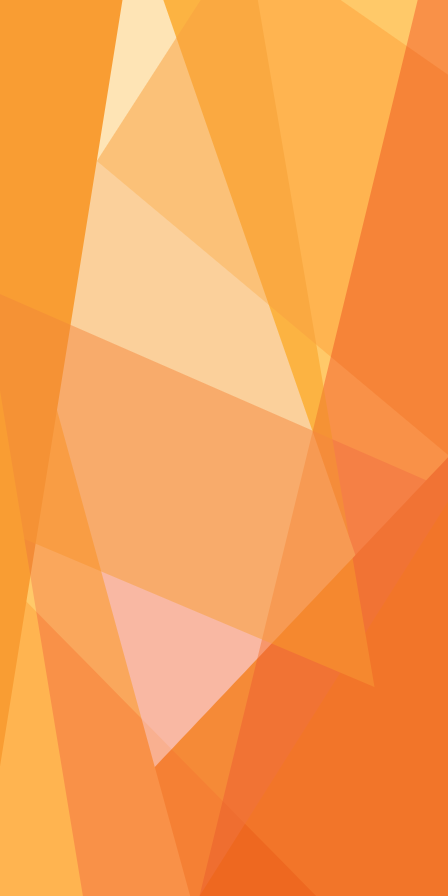
Give the GLSL for this background, as a WebGL 1 fragment shader.

```glsl
precision highp float;
uniform vec2 u_resolution;

// Steep edges: (x at the top, slope dx/dy), y running down, canvas 1 x 2
const vec2 LEFT_EDGE   = vec2(0.2734, -0.1598);
const vec2 CORE_EDGE   = vec2(0.3646, 0.346);
const vec2 SHARD_EDGE  = vec2(0.5755, 0.1698);
const vec2 RIGHT_EDGE  = vec2(0.9323, -0.2435);
const vec2 CREAM_EDGE  = vec2(0.4479, -0.645);
const vec2 STRAND_EDGE = vec2(-0.1236, 0.274);
const vec2 CORNER_EDGE = vec2(-0.143, 0.164);

// Shallow edges: (y at the left, slope dy/dx)
const vec2 UPPER_FOLD  = vec2(0.1784, 0.837);
const vec2 MIDDLE_FOLD = vec2(0.6563, 0.437);
const vec2 LOWER_FOLD  = vec2(1.180, 0.423);
const vec2 BASE_FOLD   = vec2(2.0768, -1.056);
const vec2 BOTTOM_FOLD = vec2(1.283, 1.016);
const vec2 EMBER_FOLD  = vec2(2.7068, -1.587);
const vec2 TOP_FOLD    = vec2(-0.529, 0.6957);

// Yellows and ambers
const vec3 AMBER       = vec3(0.976, 0.616, 0.200);
const vec3 AMBER_DEEP  = vec3(0.961, 0.573, 0.208);
const vec3 AMBER_DARK  = vec3(0.953, 0.549, 0.216);
const vec3 GOLD        = vec3(1.000, 0.706, 0.314);
const vec3 GOLD_LIGHT  = vec3(1.000, 0.788, 0.412);
const vec3 HONEY       = vec3(0.980, 0.663, 0.255);
const vec3 HONEY_LIGHT = vec3(0.988, 0.702, 0.259);
// Pale centre
const vec3 CREAM       = vec3(0.996, 0.894, 0.710);
const vec3 APRICOT     = vec3(0.984, 0.757, 0.471);
const vec3 SAND        = vec3(0.984, 0.816, 0.608);
const vec3 PEACH       = vec3(0.973, 0.671, 0.420);
const vec3 PINK        = vec3(0.976, 0.722, 0.639);
const vec3 PINK_WARM   = vec3(0.976, 0.690, 0.565);
// Left strand
const vec3 TANGERINE   = vec3(0.976, 0.616, 0.267);
const vec3 MELON       = vec3(0.980, 0.655, 0.361);
const vec3 CORAL       = vec3(0.976, 0.569, 0.282);
// Right side and base
const vec3 ORANGE      = vec3(0.965, 0.518, 0.220);
const vec3 SALMON      = vec3(0.961, 0.502, 0.271);
const vec3 PEACH_DEEP  = vec3(0.969, 0.604, 0.325);
const vec3 ROSE        = vec3(0.969, 0.588, 0.420);
const vec3 COPPER      = vec3(0.961, 0.549, 0.227);
const vec3 PUMPKIN     = vec3(0.961, 0.533, 0.184);
const vec3 BASE        = vec3(0.961, 0.540, 0.216);
const vec3 BASE_DEEP   = vec3(0.961, 0.502, 0.204);
const vec3 RUST        = vec3(0.945, 0.451, 0.204);
const vec3 RUST_DEEP   = vec3(0.937, 0.431, 0.188);
const vec3 EMBER       = vec3(0.949, 0.459, 0.161);
const vec3 EMBER_DEEP  = vec3(0.933, 0.408, 0.125);

// Smooth half-plane coverage for q.x > line.x + line.y * q.y
float beyond(vec2 q, vec2 line) {
    float d = (q.x - line.x - line.y * q.y) / length(vec2(1.0, line.y));
    return clamp(d * u_resolution.x + 0.5, 0.0, 1.0);
}

void main() {
    vec2 p = gl_FragCoord.xy / u_resolution;
    p = vec2(p.x, 2.0 - 2.0 * p.y);

    // Edge masks: 1 to the right of steep edges, 1 below folds
    float right  = beyond(p, RIGHT_EDGE);
    float cream  = beyond(p, CREAM_EDGE);
    float shard  = beyond(p, SHARD_EDGE);
    float corner = beyond(p, CORNER_EDGE);
    float upper  = beyond(p.yx, UPPER_FOLD);
    float middle = beyond(p.yx, MIDDLE_FOLD);
    float lower  = beyond(p.yx, LOWER_FOLD);
    float bottom = beyond(p.yx, BOTTOM_FOLD);
    float ember  = beyond(p.yx, EMBER_FOLD);
    float top    = 1.0 - beyond(p.yx, TOP_FOLD);

    // Pale core
    vec3 core = mix(mix(CREAM, APRICOT, cream), SAND, upper);
    core = mix(core, PEACH, middle);
    core = mix(core, mix(PINK, PINK_WARM, bottom), lower);
    core = mix(core, mix(PEACH_DEEP, ROSE, lower), right);

    // Narrow shard beside the core
    vec3 sliver = mix(mix(HONEY_LIGHT, HONEY, cream), HONEY_LIGHT, upper);
    sliver = mix(sliver, mix(AMBER_DEEP, COPPER, middle), right);

    // Gold and orange panels on the right
    float glow = max(top, upper);
    vec3 panel = mix(ORANGE, CORAL, glow);
    panel = mix(mix(GOLD, GOLD_LIGHT, glow), mix(panel, SALMON, middle), right);

    // Dark base
    vec3 dark = mix(mix(RUST, RUST_DEEP, bottom), mix(EMBER, EMBER_DEEP, bottom), ember);
    dark = mix(dark, PUMPKIN, (1.0 - shard) * (1.0 - lower));
    vec3 base = mix(mix(BASE, BASE_DEEP, bottom), dark, right);

    // Left strand and corner
    vec3 strand = mix(mix(TANGERINE, MELON, lower), CORAL, bottom);
    strand = mix(mix(GOLD_LIGHT, GOLD, bottom), strand, corner);
    vec3 side = mix(AMBER, mix(AMBER_DEEP, AMBER_DARK, lower), middle * corner);

    // Assemble the panels
    vec3 color = mix(core, mix(sliver, panel, shard), beyond(p, CORE_EDGE));
    color = mix(color, base, beyond(p.yx, BASE_FOLD));
    color = mix(strand, color, beyond(p, STRAND_EDGE));
    color = mix(side, color, beyond(p, LEFT_EDGE));
    gl_FragColor = vec4(color, 1.0);
}
```
